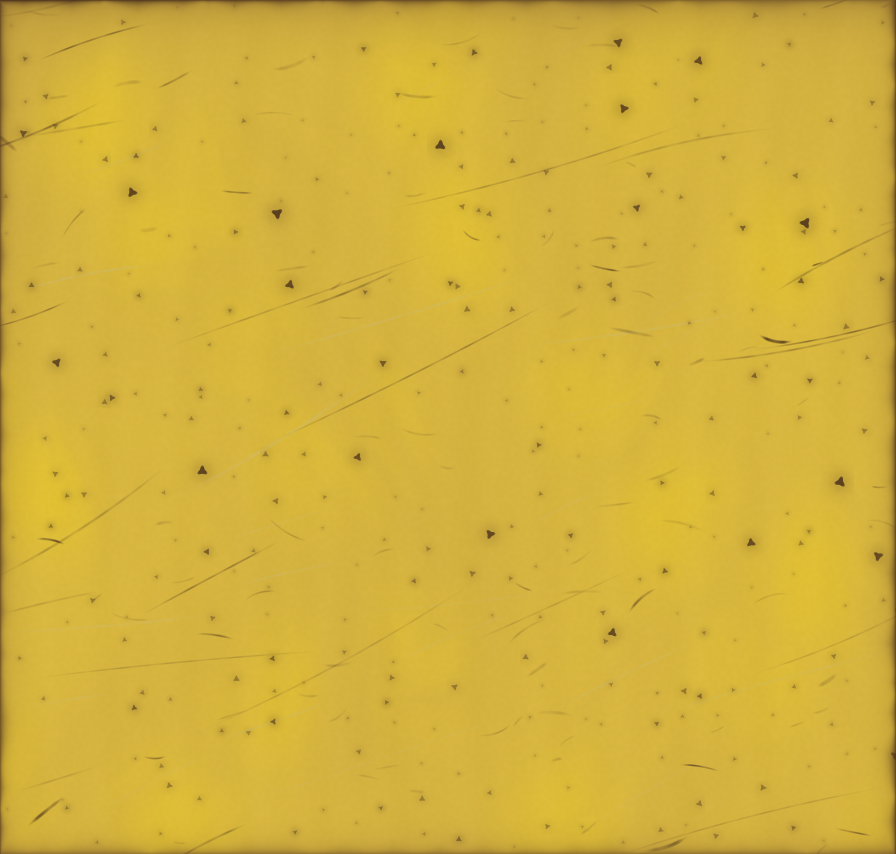
This texture is drawn by a WebGL 1 fragment shader. Its source:

```glsl
precision highp float;
// Worn yellow painted sheet: cloudy ochre paint built from layered sines and
// cellular blotches, with slanted hairline scratches, short nicks, dark specks
// and grimy borders scattered over it by hashed loops.
uniform vec2 u_resolution;

const vec3 PAINT = vec3(0.853, 0.722, 0.247);
const vec3 OCHRE = vec3(0.795, 0.660, 0.258);
const vec3 BRIGHT = vec3(0.892, 0.765, 0.185);
const vec3 GRIME = vec3(0.60, 0.47, 0.20);
const vec3 DARK = vec3(0.27, 0.17, 0.10);
const vec3 PALE = vec3(0.79, 0.73, 0.47);

vec4 hash4(float n) {
  vec4 q = fract(n * vec4(0.1031, 0.1030, 0.0973, 0.1099));
  q += dot(q, q.wzxy + 33.33);
  return fract((q.xxyz + q.yzzw) * q.zywx);
}

float cellHash(vec2 cell, float seed) {
  return cell.x + cell.y * 57.0 + seed;
}

// Distance to the nearest jittered cell point
float cellular(vec2 p, float seed) {
  vec2 cell = floor(p);
  float nearest = 2.0;
  for (int y = -1; y <= 1; y++) {
    for (int x = -1; x <= 1; x++) {
      vec2 c = cell + vec2(float(x), float(y));
      nearest = min(nearest, length(c + hash4(cellHash(c, seed)).xy - p));
    }
  }
  return nearest;
}

// Layered, warped sines: a soft cloud around zero
float clouds(vec2 p) {
  float sum = 0.0;
  float gain = 0.5;
  for (int i = 0; i < 5; i++) {
    p += 0.6 * sin(p.yx * 1.3 + float(i) * 1.7);
    sum += gain * sin(p.x) * sin(p.y + 0.8);
    p = mat2(0.8, 0.6, -0.6, 0.8) * p * 1.9;
    gain *= 0.6;
  }
  return sum;
}

float fillMask(float d, float radius, float soft) {
  return 1.0 - smoothstep(max(radius - soft, 0.0), radius + soft, d);
}

// Tapered, slightly bent and broken stroke about a centre
float stroke(vec2 p, vec2 centre, float angle, float len, float width, float bend, float soft) {
  vec2 axis = vec2(cos(angle), sin(angle));
  vec2 d = p - centre;
  float along = dot(d, axis);
  float t = along / (0.5 * len);
  float across = dot(d, vec2(-axis.y, axis.x)) - bend * len * (t * t - 0.3);
  float taper = smoothstep(1.0, 0.4, abs(t));
  float breaks = 0.7 + 0.3 * sin(along * 71.0 + centre.x * 90.0) * sin(along * 163.0);
  return fillMask(abs(across), width * (0.4 + 0.6 * taper), soft) * taper * breaks;
}

// One irregular dot in some of the cells, with varied strength
float specks(vec2 p, float cells, float density, float radius, float seed, float soft) {
  vec2 cell = floor(p * cells);
  vec4 h = hash4(cellHash(cell, seed));
  vec2 d = p - (cell + 0.15 + 0.7 * h.xy) / cells;
  float wobble = 1.0 + 0.3 * sin(atan(d.y, d.x + 0.00001) * 3.0 + h.x * 20.0);
  float size = radius * (0.4 + 0.6 * h.w * h.w);
  float dotMask = fillMask(length(d) * wobble, size, soft);
  float halo = 0.18 * exp(-dot(d, d) / (size * size * 9.0));
  return step(h.z, density) * max(dotMask * (0.45 + 0.55 * h.w), halo);
}

// Grime that fades away from a ragged border
float border(float d, float along, float depth, float seed) {
  float ragged = cellular(vec2(along * 24.0, seed), seed);
  return exp(-max(d, 0.0) / (depth * (0.25 + ragged)));
}

void main() {
  float px = 1.0 / u_resolution.y;
  vec2 p = gl_FragCoord.xy * px;
  float right = u_resolution.x * px;

  // Cloudy paint, duller towards the top left, with bright blotches
  float cloud = clouds(p * vec2(7.0, 5.0) + 2.0);
  float dull = 0.22 + 0.35 * cloud + 0.30 * smoothstep(0.5, 1.1, p.y - 0.3 * p.x);
  vec3 color = mix(PAINT, OCHRE, clamp(dull, 0.0, 0.8));
  float blotch = smoothstep(0.55, 0.05, cellular(p * vec2(5.0, 4.0) + 0.08 * cloud, 11.0));
  color = mix(color, BRIGHT, blotch * clamp(0.45 - 0.5 * cloud, 0.0, 0.75));
  color += 0.012 * (cellular(p * 150.0, 5.0) - 0.5);
  color += 0.005 * sin(p.x * 95.0 + 3.0 * sin(p.y * 4.0)) * sin(p.x * 37.0);

  // Long hairlines rising to the right, some pale and some brown
  for (int i = 0; i < 46; i++) {
    vec4 h = hash4(float(i) * 7.0 + 31.0);
    vec4 k = hash4(float(i) * 5.0 + 411.0);
    float len = 0.10 + 0.30 * k.x * k.x;
    float mask = stroke(p, h.xy * vec2(right, 1.0), 0.08 + 0.5 * h.z, len,
                        0.0005 + 0.0008 * k.y, 0.08 * (k.z - 0.5), px);
    vec3 tint = mix(DARK, PALE, step(0.55, k.w));
    color = mix(color, tint, mask * mix(0.18, 0.62, h.w * h.w));
  }

  // Short nicks and scuffs, a few of them deep
  for (int i = 0; i < 90; i++) {
    vec4 h = hash4(float(i) * 3.0 + 907.0);
    vec4 k = hash4(float(i) * 11.0 + 1503.0);
    float angle = mix(0.35, 3.0, step(0.7, k.w)) + 1.2 * (h.z - 0.5);
    float mask = stroke(p, h.xy * vec2(right, 1.0), angle, 0.015 + 0.045 * k.x,
                        0.0006 + 0.0016 * k.y * k.y, 0.25 * (k.z - 0.5), px);
    color = mix(color, DARK, mask * (0.15 + 0.75 * pow(h.w, 5.0)));
  }

  // Specks: dark chips over a fainter fine scatter
  color = mix(color, DARK, 0.85 * specks(p, 10.0, 0.60, 0.0048, 71.0, px));
  color = mix(color, DARK, 0.45 * specks(p, 23.0, 0.45, 0.0028, 233.0, px));

  // Soft shading and dark ragged grime along the four borders
  float side = min(p.x, right - p.x);
  float top = 1.0 - p.y;
  float shade = 0.6 * exp(-top / 0.025) + 0.4 * exp(-side / 0.014) + 0.45 * exp(-p.y / 0.014);
  color = mix(color, GRIME, clamp(shade, 0.0, 0.8));
  float grime = border(top, p.x, 0.005, 3.0) * (1.0 - 0.6 * p.x);
  grime = max(grime, 0.7 * border(p.x, p.y, 0.004, 19.0));
  grime = max(grime, 0.8 * border(right - p.x, p.y, 0.005, 43.0));
  grime = max(grime, 0.35 * border(p.y, p.x, 0.005, 67.0));
  color = mix(color, DARK, clamp(grime, 0.0, 0.9));

  gl_FragColor = vec4(color, 1.0);
}
```
